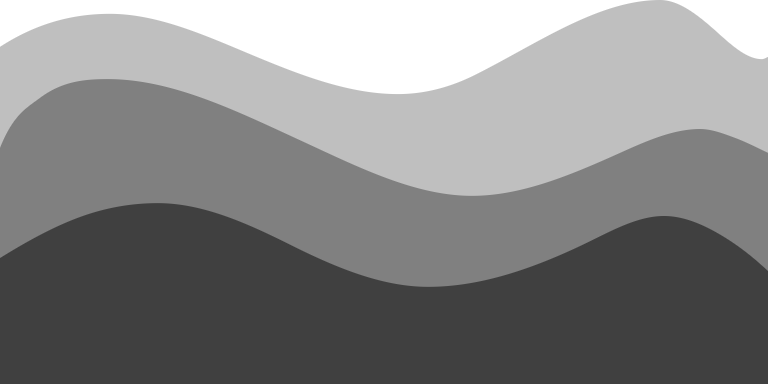
Give the GLSL for this background, as a Shadertoy shader.

```glsl
// Three flat grey hills with flowing ridges, stacked under a white sky.
// Each ridge is a chain of cubic Hermite spans through a few crests, dips
// and bends; the hills are painted from back to front with smooth edges.

#define SKY_TONE   1.00
#define BACK_TONE  0.75
#define MID_TONE   0.50
#define FRONT_TONE 0.25
#define SCENE_WIDTH 2.0   // scene width, in scene heights
#define EDGE_PIXELS 1.0   // softness of the ridge edges

const int KNOTS = 9;

// Knots hold x, height and slope, in scene heights from the lower left.
const vec3 backRidge[KNOTS] = vec3[KNOTS](
    vec3(0.000, 0.878,  0.65), vec3(0.286, 0.964,  0.00),
    vec3(0.625, 0.870, -0.42), vec3(1.036, 0.755,  0.00),
    vec3(1.237, 0.805,  0.50), vec3(1.719, 1.000,  0.00),
    vec3(1.870, 0.914, -0.90), vec3(1.984, 0.846,  0.00),
    vec3(2.000, 0.852,  0.50));

const vec3 midRidge[KNOTS] = vec3[KNOTS](
    vec3(0.000, 0.615,  2.50), vec3(0.104, 0.745,  0.75),
    vec3(0.281, 0.794,  0.00), vec3(0.781, 0.635, -0.46),
    vec3(1.229, 0.490,  0.00), vec3(1.615, 0.602,  0.45),
    vec3(1.823, 0.664,  0.00), vec3(1.914, 0.641, -0.37),
    vec3(2.000, 0.602, -0.47));

const vec3 frontRidge[KNOTS] = vec3[KNOTS](
    vec3(0.000, 0.328,  0.62), vec3(0.206, 0.434,  0.37),
    vec3(0.411, 0.471,  0.00), vec3(0.755, 0.363, -0.50),
    vec3(1.115, 0.253,  0.00), vec3(1.510, 0.359,  0.47),
    vec3(1.729, 0.4375, 0.00), vec3(1.865, 0.395, -0.56),
    vec3(2.000, 0.294, -0.95));

// Height and slope of the Hermite span from knot a to knot b.
vec2 hermite(vec3 a, vec3 b, float x) {
    float span = b.x - a.x;
    float t = (x - a.x) / span;
    float rise = b.y - a.y;
    float c1 = a.z * span;
    float c2 = 3.0 * rise - (2.0 * a.z + b.z) * span;
    float c3 = (a.z + b.z) * span - 2.0 * rise;
    float height = a.y + t * (c1 + t * (c2 + t * c3));
    float slope = (c1 + t * (2.0 * c2 + t * 3.0 * c3)) / span;
    return vec2(height, slope);
}

// Coverage of the hill below a ridge, using the distance across its slope.
float hill(vec2 p, vec3 ridge[KNOTS]) {
    vec3 a = ridge[0];
    vec3 b = ridge[1];
    for (int i = 1; i < KNOTS - 1; i++) {
        if (p.x >= ridge[i].x) {
            a = ridge[i];
            b = ridge[i + 1];
        }
    }
    vec2 curve = hermite(a, b, p.x);
    float depth = (curve.x - p.y) / length(vec2(1.0, curve.y));
    return clamp(0.5 + depth * iResolution.y / EDGE_PIXELS, 0.0, 1.0);
}

void mainImage(out vec4 fragColor, in vec2 fragCoord) {
    vec2 p = fragCoord / iResolution.xy * vec2(SCENE_WIDTH, 1.0);

    // Layers, back to front
    float tone = SKY_TONE;
    tone = mix(tone, BACK_TONE, hill(p, backRidge));
    tone = mix(tone, MID_TONE, hill(p, midRidge));
    tone = mix(tone, FRONT_TONE, hill(p, frontRidge));

    fragColor = vec4(vec3(tone), 1.0);
}
```
